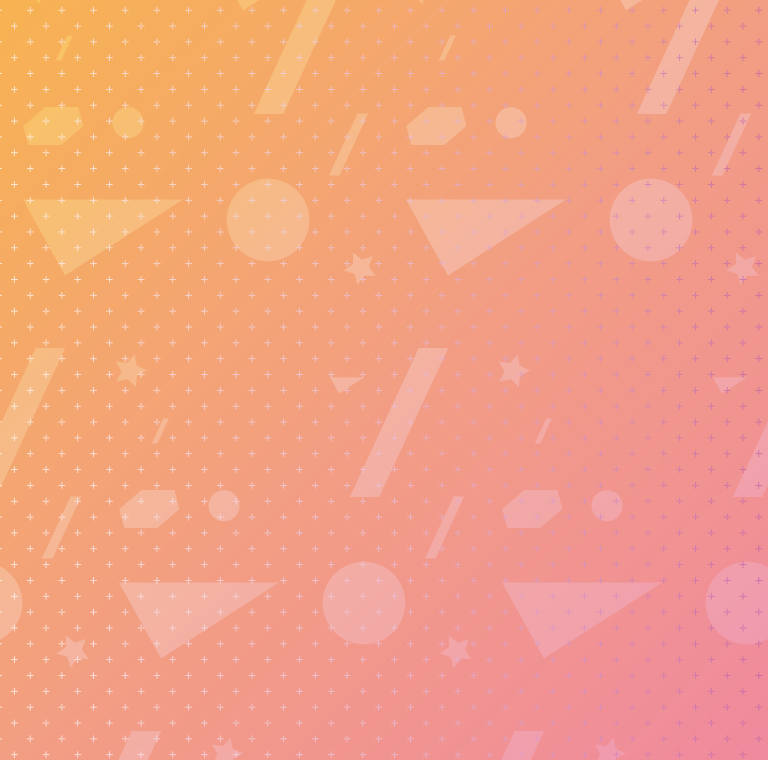
Reproduce this background procedurally as a Shadertoy shader.

```glsl
// Diagonal orange-to-pink gradient with pale geometric confetti and a staggered grid of fine crosses.
#define DESIGN_WIDTH 768.0      // design units across the canvas
#define PERIOD 383.0            // size of one confetti tile
#define ROW_SHIFT 96.0          // sideways shift of each tile row
#define ROW_START -40.0         // a gap that no shape crosses
#define SLANT 0.463             // lean of the bars
#define SHAPE_OPACITY 0.25
#define CROSS_PITCH 31.68
#define CROSS_ORIGIN vec2(30.2, 10.2)
#define CROSS_ARM 3.4
#define CROSS_HALF_WIDTH 0.42
#define CROSS_OPACITY 0.85

// Three-stop colour ramp, with the middle stop at m
vec3 ramp(vec3 a, vec3 b, vec3 c, float m, float t) {
    return t < m ? mix(a, b, t / m) : mix(b, c, (t - m) / (1.0 - m));
}

// Offset from a shape's anchor, repeated sideways
vec2 around(vec2 p, vec2 anchor) {
    vec2 q = p - anchor;
    q.x = mod(q.x + 0.5 * PERIOD, PERIOD) - 0.5 * PERIOD;
    return q;
}

float disc(vec2 q, float radius) {
    return length(q) - radius;
}

float slantedBar(vec2 q, vec2 halfSize) {
    float side = (abs(q.x + SLANT * q.y) - halfSize.x) / sqrt(1.0 + SLANT * SLANT);
    return max(side, abs(q.y) - halfSize.y);
}

// Hanging triangle, anchored at its upper left corner
float triangle(vec2 q, float scale) {
    q /= scale;
    float left = dot(q, normalize(vec2(-76.0, 42.0)));
    float right = dot(q - vec2(160.0, 0.0), normalize(vec2(76.0, 118.0)));
    return scale * max(-q.y, max(left, right));
}

// Irregular hexagon bounded by three pairs of parallel edges
float hexagon(vec2 q) {
    float corner = abs(dot(q, normalize(vec2(19.0, 22.0)))) - 19.6;
    float side = abs(dot(q, normalize(vec2(19.0, -5.0)))) - 29.1;
    return max(abs(q.y) - 19.0, max(corner, side));
}

float star(vec2 q, float radius, float turn) {
    float sector = radians(72.0);
    float a = mod(atan(q.y, q.x) - radians(turn) + 0.5 * sector, sector) - 0.5 * sector;
    vec2 folded = length(q) * vec2(cos(a), abs(sin(a)));
    vec2 notch = 0.5 * vec2(cos(0.5 * sector), sin(0.5 * sector));
    vec2 normal = normalize(vec2(notch.y, 1.0 - notch.x));
    return dot(folded - vec2(radius, 0.0), normal);
}

// Distance to the confetti; each tile row is shifted sideways
float confetti(vec2 p) {
    p -= floor((p.y - ROW_START) / PERIOD) * vec2(ROW_SHIFT, PERIOD);
    float d = slantedBar(around(p, vec2(303.0, 39.5)), vec2(14.7, 74.5));
    d = min(d, slantedBar(around(p, vec2(348.5, 144.5)), vec2(5.3, 31.0)));
    d = min(d, slantedBar(around(p, vec2(64.3, 48.0)), vec2(2.8, 12.5)));
    d = min(d, hexagon(around(p, vec2(53.3, 126.0))));
    d = min(d, disc(around(p, vec2(128.0, 122.7)), 15.5));
    d = min(d, disc(around(p, vec2(268.0, 220.0)), 41.3));
    d = min(d, triangle(around(p, vec2(23.0, 199.5)), 1.0));
    d = min(d, triangle(around(p, vec2(234.0, -5.7)), 0.213));
    d = min(d, star(around(p, vec2(360.5, 268.0)), 17.0, 28.0));
    return min(d, star(around(p, vec2(34.0, -12.0)), 17.0, -2.0));
}

// Share of a pixel covered by a strip, exact for lines thinner than a pixel
vec2 coverage(vec2 x, float halfWidth, float pixel) {
    vec2 overlap = min(x + 0.5 * pixel, halfWidth) - max(x - 0.5 * pixel, -halfWidth);
    return clamp(overlap / pixel, 0.0, 1.0);
}

// Crosses on a grid whose alternate rows move by half a step
float crosses(vec2 p, float pixel) {
    vec2 q = p - CROSS_ORIGIN;
    float row = floor(q.y / (0.5 * CROSS_PITCH) + 0.5);
    q -= row * 0.5 * CROSS_PITCH;
    q.x = mod(q.x + 0.5 * CROSS_PITCH, CROSS_PITCH) - 0.5 * CROSS_PITCH;
    vec2 thin = coverage(q, CROSS_HALF_WIDTH, pixel);
    vec2 arm = coverage(q, CROSS_ARM, pixel);
    return max(thin.x * arm.y, thin.y * arm.x);
}

void mainImage(out vec4 fragColor, in vec2 fragCoord) {
    vec2 uv = fragCoord / iResolution.xy;
    float pixel = DESIGN_WIDTH / iResolution.x;
    vec2 p = vec2(fragCoord.x, iResolution.y - fragCoord.y) * pixel; // y runs down
    float t = 0.5 * (uv.x + 1.0 - uv.y);

    // Diagonal background
    vec3 color = ramp(vec3(0.97, 0.70, 0.32), vec3(0.95, 0.62, 0.51), vec3(0.94, 0.54, 0.62), 0.5, t);

    // Translucent shapes, yellow to white to pink
    vec3 shapeTint = ramp(vec3(1.0, 0.98, 0.45), vec3(0.98, 0.96, 1.0), vec3(0.93, 0.72, 0.92), 0.45, t);
    float shapeMask = clamp(0.5 - confetti(p) / pixel, 0.0, 1.0);
    color = mix(color, shapeTint, SHAPE_OPACITY * shapeMask);

    // Crosses, white to lavender to purple from left to right
    vec3 crossTint = ramp(vec3(1.0), vec3(0.91, 0.76, 0.88), vec3(0.74, 0.38, 0.66), 0.5, uv.x);
    color = mix(color, crossTint, CROSS_OPACITY * crosses(p, pixel));

    fragColor = vec4(color, 1.0);
}
```
